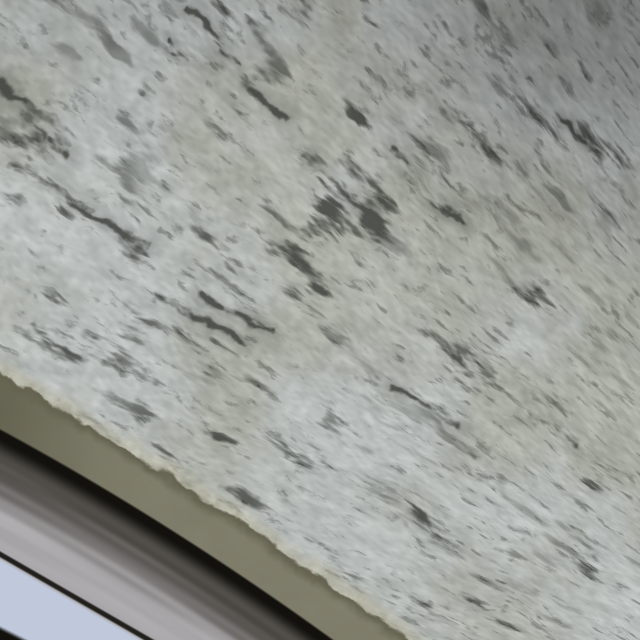
Give the GLSL for this texture, as a Shadertoy shader.

```glsl
const vec2 GRAIN_POLE = vec2(2.05, -0.60);   // grain lines converge here
const float GRAIN_SPREAD = 1.7;
const vec3 STONE_PALE = vec3(0.725, 0.745, 0.74);
const vec3 STONE_WARM = vec3(0.67, 0.68, 0.645);
const vec3 VEIN_DARK = vec3(0.25, 0.26, 0.24);
const vec3 RIM_CREAM = vec3(0.71, 0.70, 0.62);
const vec3 FACE_LIGHT = vec3(0.53, 0.52, 0.45);
const vec3 FACE_DARK = vec3(0.37, 0.36, 0.29);
const vec3 GAP_BLACK = vec3(0.07, 0.065, 0.05);
const vec3 GAP_BROWN = vec3(0.31, 0.30, 0.28);
const vec3 FLOOR_GREY = vec3(0.67, 0.66, 0.67);
const vec3 TRIM_BLUE = vec3(0.75, 0.79, 0.86);
const vec3 TOP_EDGE = vec3(0.418, 0.575, 0.130);   // height, slope, bend
const vec3 LOWER_EDGE = vec3(0.329, 0.540, 0.177);
const vec2 SEAM = vec2(0.134, 0.575);
const float FEATHER = 0.003;

// Main veins: start and end of each
const int VEIN_COUNT = 12;
const vec4 VEINS[VEIN_COUNT] = vec4[](
    vec4(0.02, 0.74, 0.23, 0.61), vec4(0.25, 0.535, 0.375, 0.465),
    vec4(0.31, 0.54, 0.42, 0.49), vec4(0.00, 0.87, 0.10, 0.755),
    vec4(0.27, 0.93, 0.44, 0.82), vec4(0.61, 0.765, 0.72, 0.65),
    vec4(0.62, 0.40, 0.71, 0.335), vec4(0.63, 0.215, 0.72, 0.15),
    vec4(0.49, 0.73, 0.55, 0.685), vec4(0.76, 0.41, 0.90, 0.30),
    vec4(0.82, 0.88, 0.99, 0.68), vec4(0.29, 0.99, 0.37, 0.90));

float hash(vec2 p) {
    return fract(sin(dot(p, vec2(127.1, 311.7))) * 43758.5453);
}

float noise(vec2 p) {
    vec2 cell = floor(p), f = fract(p);
    f = f * f * (3.0 - 2.0 * f);
    return mix(mix(hash(cell), hash(cell + vec2(1, 0)), f.x),
               mix(hash(cell + vec2(0, 1)), hash(cell + vec2(1, 1)), f.x), f.y);
}

float fbm(vec2 p) {
    float sum = 0.0, gain = 0.533;
    for (int i = 0; i < 4; i++) {
        sum += gain * noise(p);
        p = p * 2.03 + 17.3;
        gain *= 0.5;
    }
    return sum;
}

float curveHeight(vec3 curve, float x) {
    return curve.x - x * (curve.y + curve.z * x);
}

// Along and across the grain
vec2 grainCoords(vec2 p) {
    vec2 d = p - GRAIN_POLE;
    return vec2(length(d), atan(d.y, -d.x) * GRAIN_SPREAD);
}

float segmentDistance(vec2 p, vec2 a, vec2 b) {
    vec2 ab = b - a;
    return length(p - a - ab * clamp(dot(p - a, ab) / dot(ab, ab), 0.0, 1.0));
}

float mainVeins(vec2 p, vec2 grain) {
    vec2 q = p + 0.036 * (vec2(fbm(p * 25.0), fbm(p * 25.0 + 41.0)) - 0.5);
    float breakup = smoothstep(0.30, 0.62, fbm(grain * vec2(20.0, 60.0) + 9.0));
    float ink = 0.0;
    for (int i = 0; i < VEIN_COUNT; i++) {
        float d = segmentDistance(q, VEINS[i].xy, VEINS[i].zw);
        float core = 1.0 - smoothstep(0.001, 0.009, d);
        float halo = 1.0 - smoothstep(0.0, 0.035, d);
        ink = max(ink, 0.72 * core * breakup + 0.22 * halo * breakup);
    }
    return ink;
}

vec3 stoneColor(vec2 p) {
    vec2 grain = grainCoords(p);
    grain.y += 0.012 * (fbm(p * 16.0) - 0.5);

    // Broad tint and fine grain
    vec3 color = mix(STONE_PALE, STONE_WARM, smoothstep(0.3, 0.7, fbm(p * 6.0 + 3.0)));
    color += 0.13 * (fbm(grain * vec2(28.0, 75.0)) - 0.5);
    color += 0.07 * (noise(grain * vec2(90.0, 210.0)) - 0.5);

    // Scattered short streaks, gathered in patches
    float patches = smoothstep(0.32, 0.68, fbm(grain * vec2(5.0, 9.0) + 5.0));
    float streaks = smoothstep(0.57, 0.80, fbm(grain * vec2(15.0, 55.0) + 31.0));
    float flecks = smoothstep(0.60, 0.85, fbm(grain * vec2(36.0, 105.0) + 67.0));
    float ink = streaks * mix(0.25, 0.85, patches) + 0.4 * flecks;
    color = mix(color, VEIN_DARK, clamp(max(ink, mainVeins(p, grain)), 0.0, 0.85));

    // Falling light toward the upper corners
    color *= mix(0.70, 1.0, smoothstep(0.0, 0.65, distance(p, vec2(1.03, 1.03))));
    return color * mix(1.0, 0.91, smoothstep(0.72, 1.0, p.y));
}

vec3 floorColor(vec2 p, float depth) {
    float wood = noise(vec2(p.x * 5.0, depth * 90.0));
    vec3 color = mix(GAP_BLACK, GAP_BROWN, smoothstep(0.012, 0.045, depth));
    color = mix(color, FLOOR_GREY, smoothstep(0.05, 0.15, depth + 0.02 * (wood - 0.5)));
    color += 0.05 * (wood - 0.5) * smoothstep(0.02, 0.06, depth);

    // Dark seam with pale trim below
    float seam = p.y - SEAM.x + SEAM.y * p.x;
    color = mix(color, TRIM_BLUE, 1.0 - smoothstep(-0.012, -0.004, seam));
    color = mix(color, GAP_BLACK, 0.9 * (1.0 - smoothstep(0.002, 0.007, abs(seam))));
    float corner = p.y + 0.5 * p.x - 0.018;
    return mix(color, GAP_BLACK, 1.0 - smoothstep(-0.004, 0.006, corner));
}

void mainImage(out vec4 fragColor, in vec2 fragCoord) {
    vec2 p = fragCoord / iResolution.xy;
    float crumble = 0.022 * (fbm(p * 38.0) - 0.5);
    float above = p.y - curveHeight(TOP_EDGE, p.x) + crumble;
    float depth = curveHeight(LOWER_EDGE, p.x) - p.y;

    // Slab side, darker at the left and under the rim
    float faceLight = smoothstep(-0.05, 0.22, p.x) * smoothstep(0.0, 0.025, -above);
    vec3 face = mix(FACE_DARK, FACE_LIGHT, 0.15 + 0.65 * faceLight);
    face += 0.025 * (fbm(p * 20.0) - 0.5);

    // Polished top with a crumbly rim
    vec3 top = stoneColor(p);
    float rim = 1.0 - smoothstep(0.004, 0.035, above);
    top = mix(top, RIM_CREAM + 0.25 * (fbm(p * 75.0) - 0.5), 0.65 * rim);

    vec3 color = mix(face, floorColor(p, depth), smoothstep(-FEATHER, FEATHER, depth));
    color = mix(color, top, smoothstep(-FEATHER, FEATHER, above));
    fragColor = vec4(clamp(color, 0.0, 1.0), 1.0);
}
```
